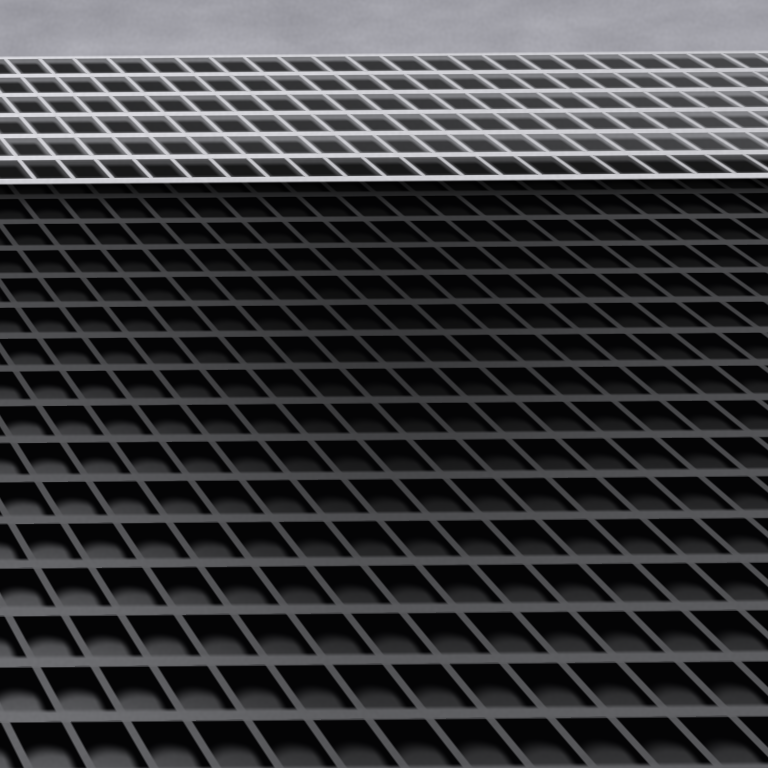
Reproduce this pattern procedurally as a Shadertoy shader.

```glsl
const float HORIZON = 1.039;      // vanishing line, above the top edge
const float VANISH_X = -0.983;    // vanishing point of the slanted bars
const float ROW_SCALE = 52.54;
const float COLUMN_STEP = 0.03994;
const float ROW_PHASE = 26.6;
const float COLUMN_PHASE = 20.548;
const vec2 STEP_SHIFT = vec2(0.25, -0.74);  // upper tread against lower tread
const float TILT = 0.008;
const float WALL_EDGE = 0.070;
const float LIP_EDGE = 0.233;
const float ROW_BAR = 0.18;
const float COLUMN_BAR = 0.075;
const vec3 STEEL = vec3(0.985, 0.99, 1.02);
const vec3 WALL = vec3(0.63, 0.63, 0.66);
const vec3 HIGHLIGHT = vec3(0.86, 0.86, 0.88);
const vec3 BLACK = vec3(0.015, 0.015, 0.02);

vec2 hashGradient(vec2 cell) {
    vec2 h = vec2(dot(cell, vec2(127.1, 311.7)), dot(cell, vec2(269.5, 183.3)));
    return 2.0 * fract(sin(h) * 43758.5) - 1.0;
}

float gradientNoise(vec2 p) {
    vec2 i = floor(p), f = fract(p);
    vec2 s = f * f * f * (f * (f * 6.0 - 15.0) + 10.0);
    float a = dot(hashGradient(i), f);
    float b = dot(hashGradient(i + vec2(1, 0)), f - vec2(1, 0));
    float c = dot(hashGradient(i + vec2(0, 1)), f - vec2(0, 1));
    float d = dot(hashGradient(i + vec2(1, 1)), f - vec2(1, 1));
    return mix(mix(a, b, s.x), mix(c, d, s.x), s.y);
}

// Smooth band around every whole number
float gridLine(float t, float halfWidth, float blur) {
    float d = abs(fract(t + 0.5) - 0.5);
    return 1.0 - smoothstep(halfWidth - blur, halfWidth + blur, d);
}

// Dim tread: flat bars over deep, faintly lit pockets
vec3 lowerTread(vec2 grid, vec2 blur, vec2 pos) {
    float f = fract(-grid.y);
    float g = fract(grid.x);
    float rowBar = smoothstep(1.0 - ROW_BAR - 0.03 - blur.y, 1.0 - ROW_BAR + 0.01 + blur.y, f);
    rowBar = max(rowBar * (1.0 - smoothstep(1.0 - blur.y, 1.0, f) * 0.3),
                 0.7 * (1.0 - smoothstep(0.0, blur.y, f)));
    float columnBar = gridLine(grid.x, COLUMN_BAR, blur.x);

    float depth = smoothstep(0.24, 1.0, pos.y);
    float left = 1.0 - smoothstep(0.0, 0.5, pos.x);
    vec2 q = (pos - vec2(0.52, 0.42)) / vec2(0.30, 0.27);
    float gloom = exp(-dot(q, q));
    float barLight = (0.30 + 0.08 * depth + 0.07 * left * depth) * (1.0 - 0.27 * gloom);

    // The pocket floor shows as an arch that the right wall cuts off
    float arch = 0.34 + 0.75 * (g - 0.45) * (g - 0.45);
    float pocket = smoothstep(arch, arch + 0.28, f);
    pocket *= 1.0 - smoothstep(0.66, 0.84, g + 0.12 * (f - 0.6));
    float pocketLight = (0.09 + 0.11 * depth + 0.15 * left * smoothstep(0.25, 0.65, pos.y))
                      * (1.0 - 0.45 * gloom);
    pocketLight *= 0.65 + 0.5 * f;

    vec3 color = mix(BLACK, STEEL * pocketLight, pocket);
    color = mix(color, STEEL * barLight * 0.9, columnBar);
    return mix(color, STEEL * barLight, rowBar);
}

// Lit tread: bright thin bars over grey cells with dark inner shadows
vec3 upperTread(vec2 grid, vec2 blur, vec2 pos) {
    float f = fract(-grid.y);
    float g = fract(grid.x);
    float shadow = smoothstep(0.24, 0.46, f) * (1.0 - smoothstep(0.78, 0.96, f));
    shadow *= smoothstep(0.04, 0.2, g) * (1.0 - smoothstep(0.72, 0.9, g));
    float nearLip = smoothstep(LIP_EDGE - 0.032, LIP_EDGE - 0.024, pos.y);
    float cellLight = mix(0.46 + 0.06 * pos.x, 0.28, nearLip);
    float shadowLight = mix(0.15 + 0.13 * pos.x, 0.09, nearLip);
    vec3 color = mix(STEEL * cellLight, STEEL * shadowLight, shadow);
    float bars = max(gridLine(grid.y, 0.10, blur.y), 0.9 * gridLine(grid.x, 0.065, blur.x));
    return mix(color, HIGHLIGHT * (1.0 - 0.08 * pos.x), bars);
}

void mainImage(out vec4 fragColor, in vec2 fragCoord) {
    vec2 uv = fragCoord / iResolution.xy;
    vec2 pos = vec2(uv.x, 1.0 - uv.y + TILT * (uv.x - 0.5));

    // Perspective plane: x counts slanted bars, y counts rows
    float depth = pos.y + HORIZON;
    vec2 grid = vec2((pos.x - VANISH_X) / (depth * COLUMN_STEP) - COLUMN_PHASE,
                     ROW_SCALE / depth - ROW_PHASE);
    vec2 blur = max(0.8 * fwidth(grid), vec2(0.025, 0.03));
    float edge = max(1.0 / iResolution.y, 0.0018);

    // Lower tread, shaded under the lip
    vec3 color = lowerTread(grid, blur, pos);
    color *= mix(0.35, 1.0, smoothstep(LIP_EDGE + 0.005, LIP_EDGE + 0.045, pos.y));

    // Upper tread and its bright front lip
    vec3 lit = upperTread(grid + STEP_SHIFT, blur, pos);
    color = mix(lit, color, smoothstep(LIP_EDGE - edge, LIP_EDGE + edge, pos.y));
    float lip = 1.0 - smoothstep(0.003 - edge, 0.003 + edge, abs(pos.y - LIP_EDGE));
    color = mix(color, HIGHLIGHT * 0.95, lip);

    // Mottled wall behind
    float mottle = gradientNoise(pos * vec2(9.0, 24.0))
                 + 0.5 * gradientNoise(pos * vec2(25.0, 60.0));
    vec3 wall = WALL + 0.06 * mottle + 0.025 * (pos.y / WALL_EDGE - 0.5);
    color = mix(wall, color, smoothstep(WALL_EDGE - edge, WALL_EDGE + edge, pos.y));

    // Fine metal grain
    color *= 1.0 + 0.035 * gradientNoise(uv * 170.0);
    fragColor = vec4(clamp(color, 0.0, 1.0), 1.0);
}
```
